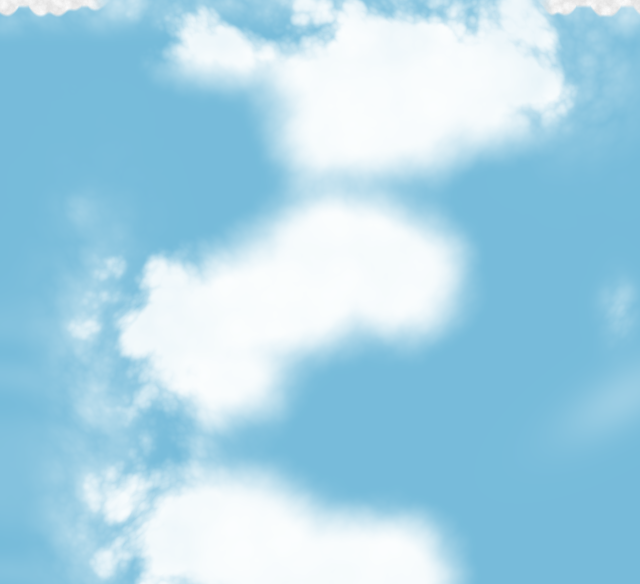
This texture is drawn by a Shadertoy shader. Its source:

```glsl
// Soft white cloud banks winding across a clear blue sky.
#define SKY vec3(0.465, 0.735, 0.855)
#define CLOUD vec3(0.988, 0.995, 0.996)
#define EDGE_BLUR 0.052
#define MERGE 0.055
#define PUFF_SCALE 11.0
#define RAGGEDNESS 0.13
#define HAZE 0.55
#define MOTTLE 0.10

const int BANKS = 8;

// Spine of each bank: start.xy, end.xy
const vec4 SPINE[BANKS] = vec4[](
    vec4(0.33, 0.92, 0.54, 0.89), vec4(0.61, 0.87, 0.84, 0.88),
    vec4(0.56, 0.77, 0.70, 0.78), vec4(0.57, 0.57, 0.68, 0.53),
    vec4(0.30, 0.44, 0.52, 0.50), vec4(0.35, 0.34, 0.42, 0.36),
    vec4(0.31, 0.09, 0.42, 0.08), vec4(0.45, 0.02, 0.67, 0.01));
const float RADIUS[BANKS] = float[](0.05, 0.13, 0.08, 0.11, 0.105, 0.07, 0.115, 0.105);

vec2 hash2(vec2 cell) {
    vec3 h = fract(cell.xyx * vec3(0.1031, 0.1030, 0.0973));
    h += dot(h, h.yzx + 33.33);
    return fract((h.xx + h.yz) * h.zy);
}

// Smooth cellular noise: bright, rounded lumps
float cellular(vec2 p) {
    vec2 cell = floor(p), f = fract(p);
    float sum = 0.0;
    for (int y = -1; y <= 1; y++)
        for (int x = -1; x <= 1; x++) {
            vec2 o = vec2(x, y);
            vec2 r = o + hash2(cell + o) - f;
            sum += exp(-12.0 * dot(r, r));
        }
    return clamp(1.0 + 3.5 * log(sum + 1e-4) / 12.0, 0.0, 1.0);
}

float puffs(vec2 p) {
    float sum = 0.0, gain = 0.5;
    for (int i = 0; i < 4; i++) {
        sum += gain * cellular(p);
        p = mat2(1.6, 1.2, -1.2, 1.6) * p + 7.3;
        gain *= 0.5;
    }
    return sum / 0.9375;
}

float capsule(vec2 p, vec4 s, float r) {
    vec2 pa = p - s.xy, ba = s.zw - s.xy;
    return length(pa - ba * clamp(dot(pa, ba) / dot(ba, ba), 0.0, 1.0)) - r;
}

float smoothMin(float a, float b, float k) {
    float h = max(k - abs(a - b), 0.0) / k;
    return min(a, b) - h * h * k * 0.25;
}

// Soft elliptical spot
float spot(vec2 p, vec2 center, vec2 size) {
    vec2 q = (p - center) / size;
    return exp(-dot(q, q));
}

void mainImage(out vec4 fragColor, in vec2 fragCoord) {
    vec2 p = fragCoord / iResolution.y;
    float pixel = 1.0 / iResolution.y;
    vec2 bend = 0.012 * sin(p.yx * vec2(19.0, 23.0) + vec2(1.0, 4.0));
    float lumps = puffs((p + bend) * PUFF_SCALE);

    // Main banks: ragged at the left and top, smooth elsewhere
    float d = 1.0;
    for (int i = 0; i < BANKS; i++)
        d = smoothMin(d, capsule(p, SPINE[i], RADIUS[i]), MERGE);
    float leftSide = smoothstep(0.42, 0.18, p.x) * smoothstep(0.66, 0.56, p.y);
    float topSide = smoothstep(0.86, 0.96, p.y);
    float rightSide = smoothstep(0.80, 0.95, p.x) * smoothstep(0.76, 0.84, p.y);
    float ragged = max(leftSide, max(topSide, rightSide));
    d += RAGGEDNESS * (0.5 - lumps) * mix(0.12, 1.0, ragged);
    float cover = smoothstep(EDGE_BLUR, -EDGE_BLUR, d);

    // Thin haze and stray wisps
    float veil = spot(p, vec2(0.17, 0.40), vec2(0.08, 0.19));
    veil += spot(p, vec2(0.17, 0.09), vec2(0.08, 0.13));
    veil += 0.9 * spot(p, vec2(0.99, 0.88), vec2(0.10, 0.11));
    veil += 0.9 * smoothstep(0.92, 1.0, p.y);
    veil += 0.35 * spot(p, vec2(0.13, 0.645), vec2(0.035, 0.03));
    veil += 1.1 * spot(p, vec2(1.06, 0.465), vec2(0.028, 0.05));
    vec2 slant = vec2(p.x, p.y - 0.5 * (p.x - 1.05));
    float haze = HAZE * veil * (0.35 + 1.1 * lumps);
    haze += 0.28 * spot(slant, vec2(1.07, 0.31), vec2(0.11, 0.055));
    float streaks = 0.5 + 0.5 * sin(p.y * 41.0 + 2.0 * sin(p.y * 17.0 + p.x * 3.0));
    haze += 0.11 * streaks * smoothstep(0.28, 0.02, p.x) * smoothstep(0.60, 0.40, p.y);
    cover = 1.0 - (1.0 - cover) * (1.0 - clamp(haze, 0.0, 0.85));

    // Pale mottling inside the white
    float shade = MOTTLE * (1.0 - puffs(p * 7.0 + 20.0)) * (0.5 + ragged);
    vec3 color = mix(SKY, CLOUD, cover * (1.0 - shade));

    // Crisp little clouds in the two upper corners
    float corner = max(smoothstep(0.20, 0.15, p.x), smoothstep(0.91, 0.95, p.x));
    float rim = 1.0 - corner * (0.012 + 0.016 * cellular(vec2(p.x * 26.0, 3.4)));
    float bank = smoothstep(-0.003, 0.003 + pixel, p.y - rim) * corner;
    color = mix(color, vec3(0.89 + 0.10 * puffs(p * 45.0)), bank);

    fragColor = vec4(color, 1.0);
}
```
